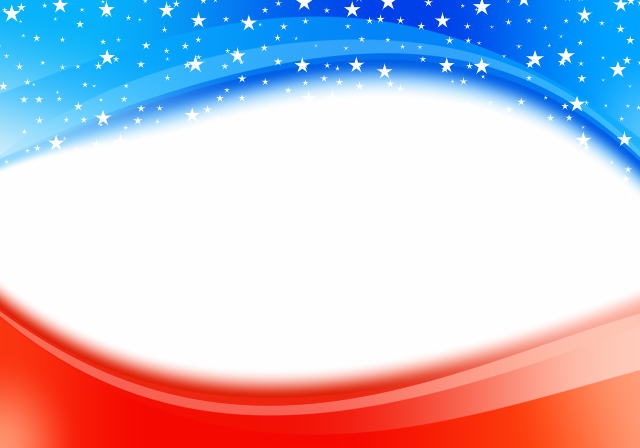
Give the GLSL for this background, as a Shadertoy shader.

```glsl
// Blue starry waves above and red waves below, both glowing into a white centre.

// Smooth quartic through five heights spaced evenly from the left to the right side
float wave(float x, float a, float b, float c, float d, float e) {
    float t = 4.0 * x;
    float t2 = t * (t - 1.0) / 2.0;
    float t3 = t2 * (t - 2.0) / 3.0;
    float t4 = t3 * (t - 3.0) / 4.0;
    return a + t * (b - a) + t2 * (c - 2.0 * b + a)
         + t3 * (d - 3.0 * c + 3.0 * b - a)
         + t4 * (e - 4.0 * d + 6.0 * c - 4.0 * b + a);
}

// Antialiased step: 1 above the given height
float above(float y, float height) {
    float soft = 0.8 / iResolution.y;
    return smoothstep(-soft, soft, y - height);
}

vec3 hash3(vec2 p) {
    vec3 q = fract(p.xyx * vec3(0.1031, 0.1030, 0.0973));
    q += dot(q, q.yxz + 33.33);
    return fract((q.xxy + q.yzz) * q.zyx);
}

// Signed distance to the edges of a five-pointed star
float starDistance(vec2 p, float radius) {
    float sector = 1.2566371;
    float angle = mod(atan(p.x, p.y) + 0.5 * sector, sector) - 0.5 * sector;
    vec2 folded = length(p) * vec2(cos(angle), abs(sin(angle)));
    return dot(folded - vec2(radius, 0.0), vec2(cos(sector), sin(sector)));
}

// One jittered star per grid cell, some cells left empty
float starLayer(vec2 p, float cell, float minRadius, float maxRadius, float density, float seed) {
    vec2 id = floor(p / cell);
    vec3 rnd = hash3(id + seed);
    float radius = mix(minRadius, maxRadius, hash3(id + seed + 57.0).x);
    vec2 jitter = (rnd.xy - 0.5) * (cell - 2.0 * radius);
    vec2 local = p - (id + 0.5) * cell - jitter;
    float soft = 0.6 / iResolution.y;
    return step(rnd.z, density) * smoothstep(soft, -soft, starDistance(local, radius));
}

vec3 blueWaves(vec3 color, float x, float y) {
    float rim = wave(x, 0.646, 0.776, 0.858, 0.841, 0.640);
    float ribbonTop = wave(x, 0.653, 0.841, 0.909, 0.877, 0.664);
    float ribbonLow = wave(x, 0.647, 0.787, 0.871, 0.856, 0.649);
    float arch = wave(x, 0.791, 0.912, 0.963, 0.896, 0.692);

    // Sky: cyan at the sides, deep blue in the middle, pale at the lower left
    vec3 sky = mix(vec3(0.03, 0.70, 0.98), vec3(0.0, 0.25, 0.91), smoothstep(0.12, 0.62, x));
    sky = mix(sky, vec3(0.0, 0.64, 1.0), smoothstep(0.66, 0.98, x));
    float pale = smoothstep(1.01, 0.63, y + 0.42 * x);
    sky = mix(sky, vec3(0.80, 0.93, 0.99), pale);
    sky = mix(sky, vec3(0.55, 0.86, 1.0), 0.6 * smoothstep(0.9, 1.02, x) * smoothstep(0.9, 0.7, y));

    // Bright sheet under the arch, then the translucent ribbon
    vec3 sheet = mix(sky, vec3(0.02, 0.66, 1.0), 0.65 * (1.0 - pale));
    sky = mix(sheet, sky, above(y, arch));
    float ribbon = above(y, ribbonLow) * (1.0 - above(y, ribbonTop));
    sky = mix(sky, vec3(0.55, 0.87, 1.0), 0.33 * ribbon);

    // Two crisp shaded layers below the ribbon
    vec3 deep = mix(vec3(0.58, 0.85, 0.98), vec3(0.0, 0.37, 0.90), smoothstep(0.0, 0.42, x));
    vec3 under = mix(deep, sky, 0.45 * above(y, rim));
    sky = mix(under, sky, above(y, ribbonLow));

    // Glow: the rim thins to light cyan and then to white
    float width = mix(0.035, 0.088, smoothstep(0.0, 0.3, x));
    float depth = clamp((rim - y) / width, 0.0, 1.0);
    sky = mix(sky, vec3(0.32, 0.76, 1.0), 0.85 * smoothstep(0.0, 0.75, depth));
    return mix(color, sky, smoothstep(1.0, 0.05, depth));
}

vec3 redWaves(vec3 color, float x, float y) {
    float rim = wave(x, 0.313, 0.140, 0.116, 0.179, 0.297);
    float ribbonTop = wave(x, 0.306, 0.127, 0.101, 0.183, 0.300);
    float ribbonLow = wave(x, 0.295, 0.104, 0.078, 0.151, 0.272);
    float arch = wave(x, 0.291, 0.086, 0.030, 0.078, 0.174);

    // Ground: pure red in the middle, orange to the right, pale in the corners
    vec3 ground = mix(vec3(0.96, 0.03, 0.0), vec3(1.0, 0.29, 0.06), smoothstep(0.5, 0.95, x));
    ground = mix(ground, vec3(0.99, 0.25, 0.08), 0.8 * smoothstep(0.24, 0.0, x));
    ground = mix(ground, vec3(1.0, 0.70, 0.55), 0.75 * smoothstep(0.13, 0.0, length(vec2(x, 0.6 * y))));
    ground = mix(ground, vec3(1.0, 0.70, 0.58), 0.8 * smoothstep(0.8, 1.05, x + 0.2 * y));

    // Sheet between arch and ribbon, fading to pink on the right
    float right = smoothstep(0.4, 1.0, x);
    vec3 sheet = mix(vec3(0.94, 0.10, 0.03), vec3(1.0, 0.80, 0.74), right);
    ground = mix(ground, sheet, above(y, arch) * mix(0.45, 0.95, right));
    float ribbon = above(y, ribbonLow) * (1.0 - above(y, ribbonTop));
    ground = mix(ground, vec3(1.0, 0.76, 0.69), ribbon * mix(0.45, 0.6, right));

    // Rim: a crisp fold, then a glow up into white
    vec3 rimColor = mix(vec3(0.87, 0.13, 0.03), vec3(0.98, 0.66, 0.60), smoothstep(0.5, 1.0, x));
    vec3 fold = mix(rimColor, vec3(0.98, 0.16, 0.08), 0.6 - 0.5 * right);
    fold = mix(fold, rimColor, above(y, rim));
    ground = mix(ground, fold, above(y, max(ribbonTop, ribbonLow)));
    float height = clamp((y - rim) / 0.065, 0.0, 1.0);
    ground = mix(ground, vec3(1.0, 0.55, 0.44), 0.6 * smoothstep(0.0, 0.8, height));
    return mix(color, ground, smoothstep(1.0, 0.0, height));
}

void mainImage(out vec4 fragColor, in vec2 fragCoord) {
    vec2 uv = fragCoord / iResolution.xy;
    vec2 p = fragCoord / iResolution.y;

    vec3 color = vec3(0.996);
    color = blueWaves(color, uv.x, uv.y);
    color = redWaves(color, uv.x, uv.y);

    // Large and small white stars over the blue half
    float stars = starLayer(p, 0.102, 0.017, 0.021, 0.78, 3.0);
    stars = max(stars, starLayer(p + 0.02, 0.045, 0.003, 0.010, 0.85, 19.0));
    color = mix(color, vec3(0.996), stars * step(0.5, uv.y));

    fragColor = vec4(color, 1.0);
}
```
